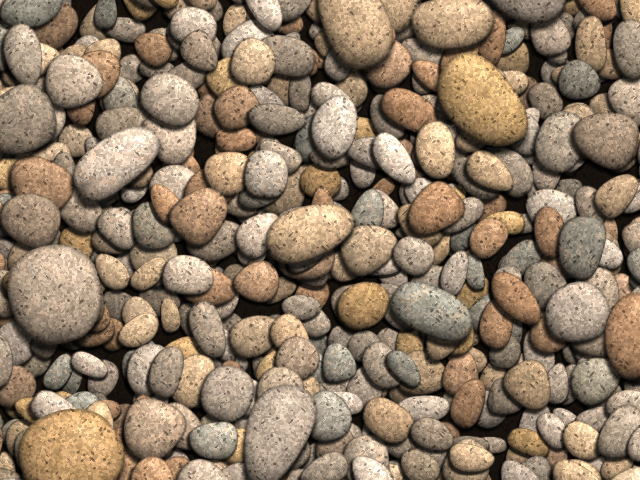
Write a WebGL 1 fragment shader that draws this texture.

```glsl
precision highp float;
uniform vec2 u_resolution;

// Stone colours
const vec3 GREY_BROWN = vec3(0.67, 0.60, 0.52);
const vec3 PALE_SAND = vec3(0.84, 0.76, 0.68);
const vec3 TAN = vec3(0.82, 0.69, 0.54);
const vec3 RUST = vec3(0.71, 0.54, 0.40);
const vec3 SLATE = vec3(0.60, 0.58, 0.52);
const vec3 OCHRE = vec3(0.82, 0.66, 0.44);
const vec3 STAIN = vec3(0.72, 0.56, 0.42);
const vec3 GAP = vec3(0.09, 0.07, 0.05);

// Light and shadow
const vec3 LIGHT = vec3(0.25, 0.58, 0.775);
const float AMBIENT = 0.32;
const float DIFFUSE = 0.90;
const float SHADOW_LEVEL = 0.22;
const vec2 SHADOW_SHIFT = vec2(-0.06, -0.13);

// Stone layout, relative to the layer's cell
const float JITTER = 0.42;
const float RADIUS_MIN = 0.40;
const float RADIUS_MAX = 0.62;
const float ASPECT_MIN = 0.52;
const float ASPECT_MAX = 0.94;

// Surface texture
const float GRAIN_SCALE = 200.0;
const float PIT_SCALE = 75.0;
const float GRAIN_AMOUNT = 0.30;
const float PIT_AMOUNT = 0.38;
const float PIT_RARITY = 0.72;

vec2 hash2(vec2 p) {
  vec3 a = fract(p.xyx * vec3(0.1031, 0.1030, 0.0973));
  a += dot(a, a.yzx + 33.33);
  return fract((a.xx + a.yz) * a.zy);
}

mat2 rotation(float angle) {
  float c = cos(angle), s = sin(angle);
  return mat2(c, s, -s, c);
}

vec3 stoneColour(float pick) {
  vec3 c = GREY_BROWN;
  c = mix(c, PALE_SAND, step(0.26, pick));
  c = mix(c, TAN, step(0.47, pick));
  c = mix(c, RUST, step(0.68, pick));
  c = mix(c, SLATE, step(0.83, pick));
  return mix(c, OCHRE, step(0.94, pick));
}

// Egg-shaped superellipse: 1 on the outline
float stoneDistance(vec2 q, float aspect, vec2 form) {
  q.y /= aspect * (1.0 + (form.x - 0.5) * 0.55 * clamp(q.x, -1.5, 1.5));
  float power = mix(1.9, 2.6, form.y);
  float bump = 0.035 * sin(3.0 * atan(q.y, q.x) + form.x * 40.0);
  q = abs(q) + 0.0001;
  return pow(pow(q.x, power) + pow(q.y, power), 1.0 / power) * (1.0 + bump);
}

// Soft mottling from bent sine waves
float mottle(vec2 q, vec2 seed) {
  q += seed * 20.0;
  q += 0.45 * sin(q.yx * 4.3 + seed);
  float broad = sin(q.x * 3.7 + q.y * 1.9) * sin(q.y * 4.1 - q.x);
  float fine = sin(q.x * 13.0 + 2.0 * sin(q.y * 9.0)) * sin(q.y * 15.0 + 2.0 * sin(q.x * 7.0));
  return 0.55 * broad + 0.45 * fine;
}

// Cellular noise: distance to the nearest point and that point's value
vec2 cellular(vec2 p) {
  vec2 id = floor(p), nearest = vec2(4.0, 0.0);
  for (int y = -1; y <= 1; y++)
    for (int x = -1; x <= 1; x++) {
      vec2 cell = id + vec2(x, y);
      float d = length(cell + hash2(cell + 71.0) - p);
      if (d < nearest.x) nearest = vec2(d, hash2(cell + 19.0).x);
    }
  return nearest;
}

// Paints one layer of stones over the colour below
vec3 paintLayer(vec3 col, vec2 p, float cell, float presence, float level, float seed) {
  mat2 tilt = rotation(0.25 * sin(seed * 2.3));
  vec2 g = tilt * p / cell + seed * 7.31 + 40.0;
  vec2 base = floor(g);
  float pixel = 1.0 / (u_resolution.y * cell);
  for (int y = 1; y >= -1; y--)
    for (int x = -1; x <= 1; x++) {
      vec2 id = base + vec2(x, y);
      vec2 key = id + seed * 53.0;
      vec2 place = hash2(key), form = hash2(key + 101.0);
      vec2 tone = hash2(key + 211.0), size = hash2(key + 317.0);
      vec2 chance = hash2(key + 431.0);
      if (chance.x > presence) continue;
      float radius = mix(RADIUS_MIN, RADIUS_MAX, size.x);
      float aspect = mix(ASPECT_MIN, ASPECT_MAX, size.y);
      vec2 offset = (g - id - 0.5 - JITTER * (place - 0.5)) / radius;
      if (dot(offset, offset) > 3.2) continue;
      mat2 turn = rotation(6.2832 * hash2(key + 523.0).y);
      vec2 q = turn * offset;
      float d = stoneDistance(q, aspect, form);
      float ds = stoneDistance(turn * (offset - SHADOW_SHIFT), aspect, form);
      col *= mix(SHADOW_LEVEL, 1.0, smoothstep(0.92, 1.12, ds));

      // Flat-topped dome lit from above
      vec2 slope = normalize(vec2(q.x, q.y / (aspect * aspect)) + 0.0001);
      float rise = min(d, 1.0);
      vec3 n = vec3((slope * turn) * tilt * rise * rise * 0.86, 0.0);
      n.z = sqrt(1.0 - dot(n.xy, n.xy));
      float lit = max(dot(n, LIGHT), 0.0);
      float gloss = 0.12 * tone.y * pow(max(dot(n, normalize(LIGHT + vec3(0, 0, 1))), 0.0), 30.0);
      float rim = mix(1.0, 0.62, smoothstep(0.90, 1.02, d));
      float patches = mottle(q * 1.3, form);
      vec3 stone = mix(stoneColour(tone.x), stoneColour(chance.y), 0.3 * size.y);
      stone = mix(stone, STAIN, 0.4 * form.y * smoothstep(0.05, 0.5, patches));
      stone *= mix(0.86, 1.12, tone.y) * (1.0 + patches * vec3(0.13, 0.14, 0.16));
      stone = (stone * (AMBIENT + DIFFUSE * lit) * rim + gloss) * level;
      float edge = 0.8 * pixel / (radius * aspect);
      col = mix(col, stone, 1.0 - smoothstep(1.0 - edge, 1.0 + edge, d));
    }
  return col;
}

void main() {
  vec2 p = gl_FragCoord.xy / u_resolution.y;

  // Small stones below, sparse large ones on top
  vec3 col = GAP;
  col = paintLayer(col, p, 0.080, 1.00, 0.78, 1.0);
  col = paintLayer(col, p, 0.090, 1.00, 0.88, 2.0);
  col = paintLayer(col, p, 0.102, 0.85, 0.96, 3.0);
  col = paintLayer(col, p, 0.112, 0.60, 1.00, 6.0);
  col = paintLayer(col, p, 0.190, 0.17, 0.94, 5.0);

  // Mineral grain and scattered dark pits
  vec2 grain = cellular(p * GRAIN_SCALE);
  vec2 pit = cellular(p * PIT_SCALE + 0.35 * sin(p.yx * 130.0));
  float pitSize = 0.36 * smoothstep(PIT_RARITY - 0.1, 1.0, pit.y);
  float pitMask = step(PIT_RARITY, pit.y) * (1.0 - smoothstep(pitSize * 0.4, pitSize + 0.02, pit.x));
  col *= 1.0 + GRAIN_AMOUNT * (grain.y - 0.5);
  col *= 1.0 - PIT_AMOUNT * pitMask;
  gl_FragColor = vec4(clamp(col, 0.0, 1.0), 1.0);
}
```
